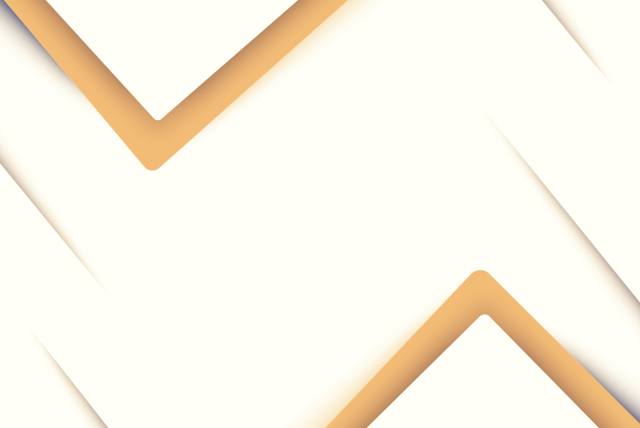
Reproduce this background procedurally as a Shadertoy shader.

```glsl
// Cream paper background with two orange chevrons entering from top and bottom.
// Rounded wedges form the bands; tapered one-sided shadows suggest folded
// sheets along slanted edges. Units: canvas height = 1, canvas width = 1.5.

#define CREAM vec3(1.0, 1.0, 0.97)
#define ORANGE vec3(0.953, 0.737, 0.463)
#define BROWN vec3(0.73, 0.53, 0.38)
#define GLOW vec3(0.97, 0.89, 0.74)
#define TAUPE vec3(0.70, 0.62, 0.60)
#define SLATE vec3(0.47, 0.45, 0.52)
#define BAND_SHADOW 0.072

// Soft coverage of the region where the distance is negative
float coverage(float d) {
    float aa = 0.75 / iResolution.y;
    return 1.0 - smoothstep(-aa, aa, d);
}

// Unit normal of one wedge side, facing away from the other side
vec2 outwardNormal(vec2 side, vec2 other) {
    vec2 n = normalize(vec2(-side.y, side.x));
    return dot(n, other) > 0.0 ? -n : n;
}

// Distance to a wedge with a rounded tip, bounded by rays tip-a and tip-b
float wedge(vec2 p, vec2 tip, vec2 a, vec2 b, float radius) {
    vec2 toA = a - tip, toB = b - tip, q = p - tip;
    vec2 d = vec2(dot(q, outwardNormal(toA, toB)),
                  dot(q, outwardNormal(toB, toA))) + radius;
    return length(max(d, 0.0)) + min(max(d.x, d.y), 0.0) - radius;
}

// Shadow on one side of a line, growing from start to end.
// Positive width falls to the right of the direction, negative to the left.
vec3 castShadow(vec3 base, vec2 p, vec2 start, vec2 end,
                float width, float strength, vec3 core) {
    vec2 along = end - start;
    vec2 right = normalize(vec2(along.y, -along.x)) * sign(width);
    float t = clamp(dot(p - start, along) / dot(along, along), 0.0, 1.1);
    float d = dot(p - start, right);
    float reach = abs(width) * (0.2 + 0.8 * t);
    float s = 1.0 - clamp(d / reach, 0.0, 1.0);
    float fade = smoothstep(0.0, 0.5, t) * coverage(-d);
    vec3 tint = mix(GLOW, core, clamp(strength * s * s * t, 0.0, 1.0));
    return mix(base, tint, s * s * fade);
}

// Orange band between two wedges, shaded by the inner sheet
vec3 chevron(vec3 base, vec2 p, float outer, float inner, vec2 tip) {
    float s = 1.0 - clamp(inner / BAND_SHADOW, 0.0, 1.0);
    float depth = mix(0.5, 1.0, smoothstep(0.0, 0.15, length(p - tip)));
    vec3 band = mix(ORANGE, BROWN, s * s * depth);
    vec3 color = mix(base, band, coverage(outer));
    return mix(color, CREAM, coverage(inner));
}

void mainImage(out vec4 fragColor, in vec2 fragCoord) {
    vec2 p = fragCoord / iResolution.xy * vec2(1.5, 1.0);
    vec3 color = CREAM;

    // Slanted fold lines
    color = castShadow(color, p, vec2(1.449, 0.781), vec2(1.270, 1.0), 0.055, 0.8, TAUPE);
    color = castShadow(color, p, vec2(0.277, 0.281), vec2(0.0, 0.619), 0.055, 0.8, TAUPE);
    color = castShadow(color, p, vec2(0.059, 0.248), vec2(0.254, 0.0), 0.055, 0.8, TAUPE);
    color = castShadow(color, p, vec2(1.104, 0.781), vec2(1.5, 0.293), 0.065, 1.0, TAUPE);

    // Pale glows and dark corners behind the chevrons
    color = castShadow(color, p, vec2(0.371, 0.605), vec2(0.816, 1.0), 0.07, 0.0, GLOW);
    color = castShadow(color, p, vec2(1.104, 0.359), vec2(0.762, 0.0), 0.085, 0.0, GLOW);
    color = castShadow(color, p, vec2(0.254, 0.711), vec2(0.010, 1.0), -0.11, 1.2, SLATE);
    color = castShadow(color, p, vec2(1.25, 0.258), vec2(1.508, 0.0), -0.11, 1.2, SLATE);

    // Upper chevron
    vec2 tip = vec2(0.369, 0.714);
    float outer = wedge(p, vec2(0.3545, 0.591), vec2(0.010, 1.0), vec2(0.816, 1.0), 0.025);
    float inner = wedge(p, tip, vec2(0.107, 1.0), vec2(0.699, 1.0), 0.012);
    color = chevron(color, p, outer, inner, tip);

    // Lower chevron
    tip = vec2(1.136, 0.272);
    outer = wedge(p, vec2(1.125, 0.382), vec2(0.762, 0.0), vec2(1.510, 0.0), 0.031);
    inner = wedge(p, tip, vec2(0.859, 0.0), vec2(1.404, 0.0), 0.016);
    color = chevron(color, p, outer, inner, tip);

    fragColor = vec4(color, 1.0);
}
```
